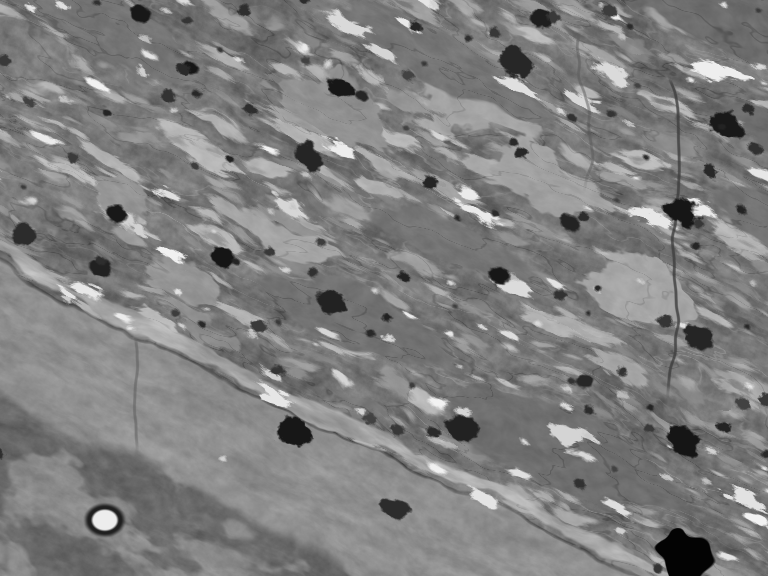
This texture is drawn by a Shadertoy shader. Its source:

```glsl
const float TILT = 0.447;        // dip of the layering
const float BAND_TOP = 0.48;     // limits of the smooth pale band
const float BAND_BASE = 0.28;
const float SOFT = 0.0028;       // edge blur

float hash(vec2 p) {
    vec3 h = fract(p.xyx * 0.1031);
    h += dot(h, h.yzx + 33.33);
    return fract((h.x + h.y) * h.z);
}

vec2 hash2(vec2 p) {
    return vec2(hash(p + 17.3), hash(p + 71.9));
}

float noise(vec2 p) {
    vec2 i = floor(p), f = fract(p);
    f = f * f * (3.0 - 2.0 * f);
    vec2 e = vec2(0.0, 1.0);
    return mix(mix(hash(i), hash(i + e.yx), f.x),
               mix(hash(i + e.xy), hash(i + e.yy), f.x), f.y);
}

float fbm(vec2 p) {
    float sum = 0.0, amp = 0.533;
    for (int i = 0; i < 4; i++) {
        sum += amp * noise(p);
        p = p * 2.07 + 9.7;
        amp *= 0.5;
    }
    return sum;
}

float inside(float d) {
    return smoothstep(SOFT, -SOFT, d);
}

// Thin line along the middle contour of a noise field
float seam(vec2 p, float width) {
    return smoothstep(width, 0.0, abs(fbm(p) - 0.5));
}

// Scattered ragged ellipses: x = cover, y = random value of the grain
vec2 grains(vec2 p, vec2 cell, vec2 size, float density, float rough, float seed) {
    vec2 id = floor(p / cell);
    float ragged = rough * (fbm(p / size * 1.5 + seed) - 0.5);
    vec2 result = vec2(0.0);
    for (int y = -1; y <= 1; y++)
    for (int x = -1; x <= 1; x++) {
        vec2 n = id + vec2(x, y);
        vec2 key = n + seed * 13.0 + 100.0;
        vec2 centre = (n + hash2(key)) * cell;
        float host = centre.y > BAND_TOP + size.y * 0.6 ? 1.0 : 0.07;
        if (hash(key + 5.1) > density * host) continue;
        float h = hash(key + 31.7);
        vec2 radius = size * mix(0.35, 1.0, h);
        float d = (length((p - centre) / radius) - 1.0 + ragged) * radius.y;
        float cover = inside(d);
        if (cover > result.x) result = vec2(cover, hash(key + 43.3));
    }
    return result;
}

float paint(float tone, vec2 grain, float low, float high) {
    return mix(tone, mix(low, high, grain.y), grain.x);
}

// Hairline fracture running down from top to base
float crack(vec2 p, float x, float top, float base) {
    float path = x + 0.09 * (fbm(vec2(p.y * 4.0, x * 9.0)) - 0.5);
    float span = smoothstep(base, base + 0.05, p.y) * smoothstep(top, top - 0.02, p.y);
    return span * smoothstep(0.004, 0.001, abs(p.x - path));
}

void mainImage(out vec4 fragColor, in vec2 fragCoord) {
    vec2 p = fragCoord / iResolution.y;
    float c = cos(TILT), s = sin(TILT);
    vec2 q = vec2(c * p.x - s * p.y, s * p.x + c * p.y);

    // Wavy layering coordinates
    vec2 bend = vec2(noise(q * 7.0 + 3.0), fbm(q * vec2(5.0, 9.0) + 8.0)) - 0.5;
    vec2 w = q + bend * vec2(0.03, 0.06);
    float streak = fbm(w * vec2(12.0, 48.0)) - 0.5;
    float speck = fbm(p * 95.0) - 0.5;

    // Streaky groundmass
    float tone = 0.452 + 0.24 * streak + 0.12 * speck;
    tone += 0.10 * seam(w * vec2(9.0, 34.0) + 4.0, 0.035) * noise(q * 9.0);

    // Pale lenses, flakes and lumps
    tone = paint(tone, grains(w, vec2(0.13, 0.045), vec2(0.06, 0.016), 0.62, 1.5, 1.0), 0.51, 0.74);
    tone = paint(tone, grains(w, vec2(0.06, 0.02), vec2(0.028, 0.0065), 0.55, 1.5, 2.0), 0.47, 0.72);
    tone = paint(tone, grains(w, vec2(0.4, 0.2), vec2(0.11, 0.05), 0.65, 1.6, 3.0), 0.56, 0.66);

    // Large smooth grey lenses
    tone = paint(tone, grains(w, vec2(0.6, 0.2), vec2(0.24, 0.06), 0.75, 0.9, 4.0), 0.42, 0.48);
    tone -= 0.07 * seam(w * vec2(7.0, 25.0) + 21.0, 0.018);

    // Pale band with a flaky upper rim, and the dark ground below
    float edge = q.y + 0.05 * (fbm(q * vec2(8.0, 12.0)) - 0.5);
    float rim = inside(abs(edge - BAND_TOP - 0.024) - 0.035 * (noise(w * vec2(11.0, 5.0)) - 0.25));
    tone = mix(tone, 0.65 + 0.3 * streak, rim);
    float bandTone = 0.56 + 0.12 * streak + 0.05 * speck;
    tone = mix(tone, bandTone, inside(edge - BAND_TOP));
    tone -= 0.13 * smoothstep(0.005, 0.001, abs(edge - BAND_TOP));
    float patches = smoothstep(0.56, 0.68, fbm(w * vec2(9.0, 16.0) + 40.0));
    float lowTone = 0.41 + 0.13 * patches + 0.12 * streak + 0.06 * speck;
    tone = mix(tone, lowTone, smoothstep(0.012, -0.012, edge - BAND_BASE));

    // Mottling shared by all grains
    tone += 0.10 * (fbm(w * vec2(45.0, 80.0) + 60.0) - 0.5);

    // White shards
    tone = paint(tone, grains(w, vec2(0.16, 0.1), vec2(0.036, 0.013), 0.7, 2.2, 5.0), 0.82, 0.95);
    tone = paint(tone, grains(w, vec2(0.09, 0.07), vec2(0.011, 0.006), 0.45, 1.8, 6.0), 0.72, 0.92);

    // Fractures
    tone = mix(tone, 0.24, 0.8 * crack(p, 1.17, 0.87, 0.3));
    tone = mix(tone, 0.34, 0.5 * crack(p, 0.22, 0.42, 0.2));
    tone = mix(tone, 0.34, 0.5 * crack(p, 1.0, 0.95, 0.66));

    // Dark round grains
    tone = paint(tone, grains(q, vec2(0.2), vec2(0.034, 0.026), 0.72, 1.1, 7.0), 0.08, 0.18);
    tone = paint(tone, grains(q, vec2(0.08), vec2(0.013, 0.010), 0.5, 1.2, 8.0), 0.13, 0.26);

    // Ringed white pore and black hole
    float pore = length((p - vec2(0.182, 0.097)) * vec2(0.9, 1.1));
    tone = mix(tone, 0.12, smoothstep(0.035, 0.025, pore));
    tone = mix(tone, 0.93, inside(pore - 0.02));
    float hole = length(p - vec2(1.19, 0.035)) - 0.042 + 0.03 * (noise(p * 40.0) - 0.5);
    tone = mix(tone, 0.01, inside(hole));

    fragColor = vec4(vec3(clamp(tone, 0.0, 1.0)), 1.0);
}
```
